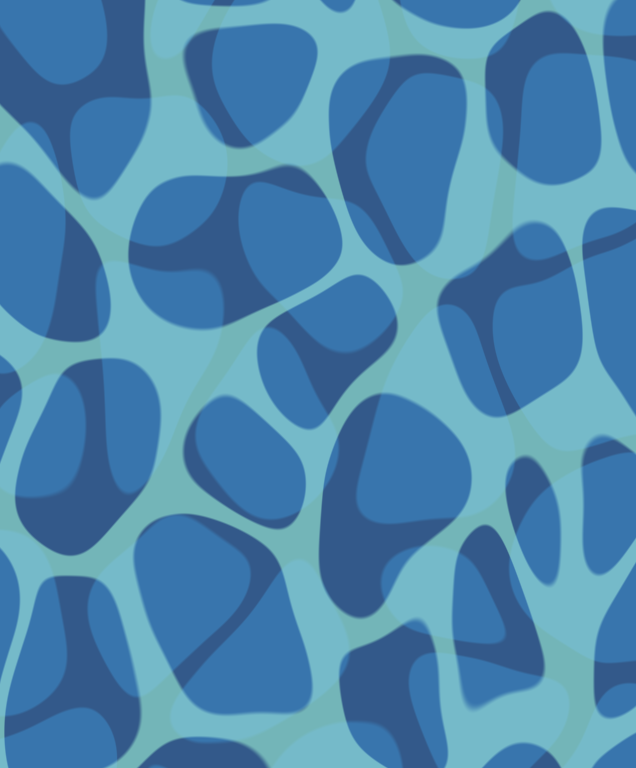
Write a Shadertoy shader that draws this texture.

```glsl
const vec3 WATER = vec3(0.22, 0.46, 0.68);
const vec3 SHADOW = vec3(0.20, 0.35, 0.54);
const vec3 FOAM = vec3(0.46, 0.73, 0.79);
const vec3 FOAM_OVER_SHADOW = vec3(0.45, 0.71, 0.72);

const vec2 CELLS = vec2(5.3, 4.0);    // cells per canvas height; taller than wide
const float JITTER = 0.82;            // scatter of the cell seeds
const float WEIGHT_SPREAD = 0.24;     // variety of cell sizes
const float ROUNDING = 9.0;           // lower values give rounder cells
const float FOAM_WIDTH = 0.034;       // half widths of the strands, in cells
const float SHADOW_WIDTH = 0.042;
const float SOFTNESS = 0.009;         // half width of the edge blend, in cells
const float WARP_SCALE = 1.1;
const float WARP_AMOUNT = 0.34;
const vec2 FOAM_SEED = vec2(17.0, 43.0);
const vec2 SHADOW_SEED = vec2(71.3, 8.6);

vec3 hash3(vec2 p) {
    vec3 q = fract(p.xyx * vec3(0.1031, 0.1030, 0.0973));
    q += dot(q, q.yxz + 33.33);
    return fract((q.xxy + q.yzz) * q.zyx);
}

// Gradient noise
float cornerSlope(vec2 corner, vec2 offset) {
    float angle = 6.2832 * hash3(corner).x;
    return dot(vec2(cos(angle), sin(angle)), offset);
}

float gradientNoise(vec2 p) {
    vec2 i = floor(p), f = p - i;
    vec2 u = f * f * f * (f * (f * 6.0 - 15.0) + 10.0);
    vec2 e = vec2(0.0, 1.0);
    float low = mix(cornerSlope(i, f), cornerSlope(i + e.yx, f - e.yx), u.x);
    float high = mix(cornerSlope(i + e.xy, f - e.xy), cornerSlope(i + e.yy, f - e.yy), u.x);
    return mix(low, high, u.y);
}

vec2 warp(vec2 p) {
    vec2 q = p * WARP_SCALE;
    return p + WARP_AMOUNT * vec2(gradientNoise(q), gradientNoise(q + vec2(37.0, 91.0)));
}

// Seed position relative to p in xy, weighted squared distance in z
vec3 weightedSeed(vec2 cell, vec2 p) {
    vec3 h = hash3(cell);
    vec2 toSeed = cell + 0.5 + JITTER * (h.xy - 0.5) - p;
    return vec3(toSeed, dot(toSeed, toSeed) - WEIGHT_SPREAD * h.z);
}

// Smoothed distance from p to the border of its weighted Voronoi cell
float borderDistance(vec2 p) {
    vec2 home = floor(p);
    vec2 ownerCell = home;
    vec3 owner = vec3(0.0, 0.0, 100.0);
    for (int y = -2; y <= 2; y++)
    for (int x = -2; x <= 2; x++) {
        vec2 cell = home + vec2(x, y);
        vec3 seed = weightedSeed(cell, p);
        if (seed.z < owner.z) {
            owner = seed;
            ownerCell = cell;
        }
    }

    float sum = 0.0;
    for (int y = -2; y <= 2; y++)
    for (int x = -2; x <= 2; x++) {
        vec2 cell = home + vec2(x, y);
        if (cell == ownerCell) continue;
        vec3 seed = weightedSeed(cell, p);
        float gap = max(distance(seed.xy, owner.xy), 0.05);
        sum += exp(-ROUNDING * (seed.z - owner.z) / (2.0 * gap));
    }
    return -log(sum) / ROUNDING;
}

// Coverage of a net of rounded strands
float net(vec2 p, float halfWidth) {
    float d = borderDistance(warp(p));
    return 1.0 - smoothstep(halfWidth - SOFTNESS, halfWidth + SOFTNESS, d);
}

void mainImage(out vec4 fragColor, in vec2 fragCoord) {
    vec2 p = fragCoord / iResolution.y * CELLS;

    float shadow = net(p + SHADOW_SEED, SHADOW_WIDTH);
    float foam = net(p + FOAM_SEED, FOAM_WIDTH);

    // Flat layers: water, shadow net, translucent foam net
    vec3 below = mix(WATER, SHADOW, shadow);
    vec3 above = mix(FOAM, FOAM_OVER_SHADOW, shadow);
    fragColor = vec4(mix(below, above, foam), 1.0);
}
```
